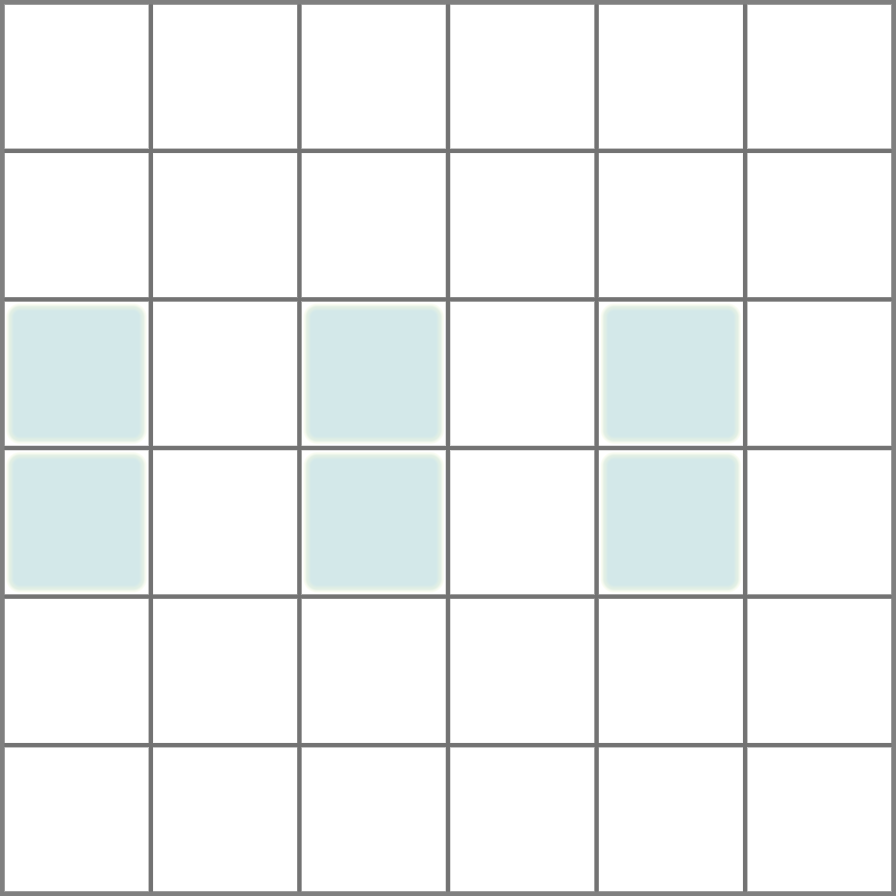
This pattern is drawn by a WebGL 1 fragment shader. Its source:

```glsl
precision highp float;
// Draws a white six by six grid ruled in grey, with soft rounded tiles filling
// alternate columns of the two middle rows. Lines come from the distance to the
// nearest grid line; tiles from a rounded box distance that fades through cream.

uniform vec2 u_resolution;

// Layout, in fractions of the canvas
const float CELLS = 6.0;
const float LINE_WIDTH = 0.005;
const float TILE_HALF = 0.0772;
const float TILE_RADIUS = 0.014;
const float FADE_WIDTH = 0.008;

// Cells that hold a tile
const float COLUMN_STEP = 2.0;
const float MIDDLE_ROW = 2.5;

// Colours
const vec3 PAPER = vec3(1.0);
const vec3 TILE = vec3(0.827, 0.91, 0.914);
const vec3 TILE_RIM = vec3(0.885, 0.937, 0.895);
const vec3 TILE_GLOW = vec3(0.975, 0.985, 0.945);
const vec3 INNER_LINE = vec3(0.45);
const vec3 BORDER = vec3(0.5);

float roundedBox(vec2 p, float halfSize, float radius) {
  vec2 q = abs(p) - halfSize + radius;
  return length(max(q, 0.0)) + min(max(q.x, q.y), 0.0) - radius;
}

// Coverage of the region where d is negative, smoothed over one pixel
float coverage(float d, float pixel) {
  return clamp(0.5 - d / pixel, 0.0, 1.0);
}

float hasTile(vec2 cell) {
  float column = 1.0 - step(0.5, mod(cell.x, COLUMN_STEP));
  float row = 1.0 - step(1.0, abs(cell.y - MIDDLE_ROW));
  return column * row;
}

vec3 tileColor(float d) {
  vec3 color = mix(TILE, TILE_RIM, smoothstep(-FADE_WIDTH, -0.35 * FADE_WIDTH, d));
  color = mix(color, TILE_GLOW, smoothstep(-0.4 * FADE_WIDTH, 0.05 * FADE_WIDTH, d));
  return mix(color, PAPER, smoothstep(0.0, 0.25 * FADE_WIDTH, d));
}

void main() {
  vec2 uv = gl_FragCoord.xy / u_resolution;
  float pixel = 1.0 / min(u_resolution.x, u_resolution.y);

  // The outermost lines lie just inside the canvas edge
  float pitch = (1.0 - LINE_WIDTH) / CELLS;
  vec2 grid = (uv - 0.5 * LINE_WIDTH) / pitch;
  vec2 cell = clamp(floor(grid), 0.0, CELLS - 1.0);

  // Tiles
  vec2 local = (grid - cell - 0.5) * pitch;
  float tileDistance = roundedBox(local, TILE_HALF, TILE_RADIUS);
  vec3 color = mix(PAPER, tileColor(tileDistance), hasTile(cell));

  // Grid lines
  vec2 toLine = abs(grid - floor(grid + 0.5)) * pitch;
  float lineDistance = min(toLine.x, toLine.y) - 0.5 * LINE_WIDTH;
  color = mix(color, INNER_LINE, coverage(lineDistance, pixel));

  // Outer border
  vec2 toEdge = min(uv, 1.0 - uv);
  float borderDistance = min(toEdge.x, toEdge.y) - LINE_WIDTH;
  color = mix(color, BORDER, coverage(borderDistance, pixel));

  gl_FragColor = vec4(color, 1.0);
}
```
